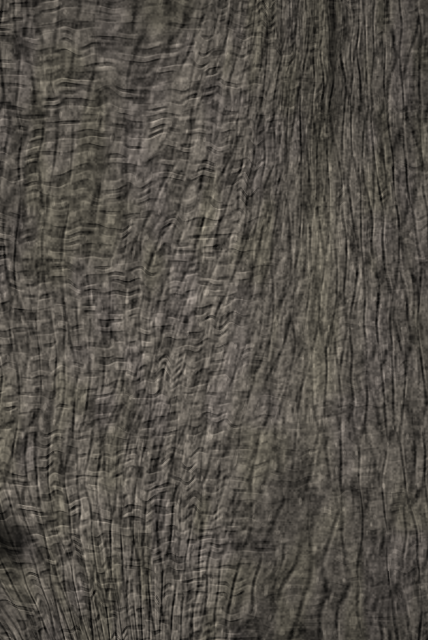
A Shadertoy shader for this texture:

```glsl
float hash(vec2 p) {
    vec3 q = fract(p.xyx * 0.1031);
    q += dot(q, q.yzx + 33.33);
    return fract((q.x + q.y) * q.z);
}

float noise(vec2 p) {
    vec2 i = floor(p), f = fract(p);
    f = f * f * (3.0 - 2.0 * f);
    vec2 e = vec2(0.0, 1.0);
    return mix(mix(hash(i), hash(i + e.yx), f.x),
               mix(hash(i + e.xy), hash(i + e.yy), f.x), f.y);
}

// Gap between the two nearest cell centres: zero along the cracks
float cellEdge(vec2 p) {
    vec2 cell = floor(p);
    float nearest = 9.0, second = 9.0;
    for (int y = -1; y <= 1; y++)
    for (int x = -1; x <= 1; x++) {
        vec2 c = cell + vec2(x, y);
        float d = length(c + vec2(hash(c), hash(c + 71.3)) - p);
        second = min(second, max(nearest, d));
        nearest = min(nearest, d);
    }
    return second - nearest;
}

float bump(float x, float centre) {
    return exp(-25.0 * (x - centre) * (x - centre));
}

// Bends the plane so that x runs across the fibres
vec2 flow(vec2 p) {
    float lean = 0.17 * bump(p.x, 0.34) - 0.08 * bump(p.x, 0.61);
    float sweep = max(0.36 - p.y, 0.0);
    float u = p.x - lean * (p.y - 0.4);
    u -= 0.9 * sweep * sweep * bump(p.x, 0.0);
    u += 0.022 * noise(p * vec2(6.0, 5.0) + 3.0);
    u += 0.006 * noise(p * vec2(22.0, 24.0));
    return vec2(u, p.y + 0.012 * noise(p * 8.0 + 20.0));
}

float barkHeight(vec2 p) {
    vec2 q = flow(p);
    float right = smoothstep(0.3, 0.48, p.x);

    // Long strands split by tapering cracks
    vec2 strandScale = vec2(46.0, 8.5);
    float strands = smoothstep(0.0, 0.32, cellEdge(q * strandScale + 40.0));

    // Diagonal tongues crossing the middle
    vec2 d = vec2(q.x - 0.24 * q.y, q.y);
    float tongues = smoothstep(0.0, 0.3, cellEdge(d * vec2(36.0, 6.0) + 17.0));
    float middle = bump(p.x, 0.31) * smoothstep(0.1, 0.3, p.y);
    strands = mix(strands, tongues, 0.6 * middle);

    // Narrow ridges along the fibres
    float ridges = 0.65 * noise(q * vec2(95.0, 14.0) + 9.0);
    ridges += 0.35 * noise(q * vec2(190.0, 34.0));
    ridges = smoothstep(0.2, 0.75, ridges);

    // Short cross ribs, stepped from strand to strand, fading on the right
    float ribShift = 2.5 * noise(q * vec2(60.0, 14.0));
    float ribs = noise(vec2(q.x * 48.0, q.y * 165.0 + ribShift));
    ribs = smoothstep(0.2, 0.65, ribs);
    float ribAmount = mix(0.42, 0.15, right) * (0.6 + 0.8 * noise(p * 9.0 + 50.0));

    float fibres = noise(q * vec2(250.0, 110.0));
    return 0.4 * strands + 0.36 * ridges + ribAmount * ribs + 0.24 * fibres;
}

void mainImage(out vec4 fragColor, in vec2 fragCoord) {
    vec2 p = fragCoord / iResolution.y;
    vec2 q = flow(p);

    // Relief lit from the upper left
    float h = barkHeight(p);
    float relief = h - barkHeight(p + vec2(-0.0024, 0.002));
    float tone = 0.322 + 0.22 * (h - 0.79) + 0.25 * relief;

    // Weathered grain and pale flecks
    tone += 0.1 * (noise(p * 300.0) - 0.5);
    tone += 0.07 * (noise(q * vec2(130.0, 210.0)) - 0.5);
    tone += 0.09 * smoothstep(0.68, 0.92, noise(q * vec2(170.0, 80.0) + 5.0));
    tone += 0.035 * (noise(p * vec2(8.0, 5.0) + 13.0) - 0.5);

    // Paler worn strip, dark groove above it, hollow at the lower left
    float strip = exp(-pow((p.x - 0.5) / 0.03, 2.0)) * smoothstep(0.15, 0.4, p.y);
    float groove = exp(-pow((p.x - 0.52) / 0.01, 2.0)) * smoothstep(0.75, 0.83, p.y);
    float hollow = length((p - vec2(-0.01, 0.15)) * vec2(1.0, 0.75));
    hollow += 0.045 * noise(p * 25.0);
    tone += 0.035 * strip * smoothstep(0.85, 0.65, p.y);
    tone *= 1.0 - 0.4 * groove;
    tone *= mix(0.4, 1.0, smoothstep(0.03, 0.09, hollow));

    // Shading towards the corners
    vec2 c = p - vec2(0.38, 0.48);
    tone *= 1.07 - 0.6 * dot(c, c);
    tone = max(tone, 0.06);

    // Warm grey wood with faint moss and violet patches
    vec3 tint = vec3(1.0, 0.942, 0.865);
    float moss = smoothstep(0.5, 0.85, noise(q * vec2(30.0, 10.0) + 30.0));
    float violet = smoothstep(0.5, 0.85, noise(p * vec2(24.0, 14.0) + 60.0));
    tint = mix(tint, vec3(1.0, 0.96, 0.79), 0.35 * max(moss, strip));
    tint = mix(tint, vec3(1.0, 0.93, 0.91), 0.35 * violet);
    fragColor = vec4(clamp(tone * tint, 0.0, 1.0), 1.0);
}
```
